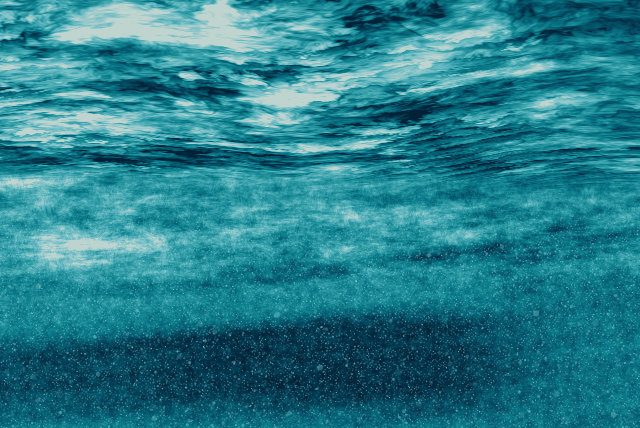
Write a Shadertoy shader that draws this texture.

```glsl
// Underwater view: rippled bright surface above, hazy teal depth with drifting specks below.

const mat2 TURN = mat2(0.8, 0.6, -0.6, 0.8);

float hash(vec2 p) {
    vec3 q = fract(vec3(p.xyx) * 0.1031);
    q += dot(q, q.yzx + 33.33);
    return fract((q.x + q.y) * q.z);
}

// Rotated, self-warping sine octaves, roughly -0.7 to 0.7
float layeredSines(vec2 p, float roughness) {
    float sum = 0.0, amp = 1.0, total = 0.0;
    for (int i = 0; i < 5; i++) {
        p = TURN * p + 1.7;
        p += 0.45 * sin(p.yx * 0.9 + float(i) * 2.1);
        sum += amp * sin(p.x) * cos(p.y);
        total += amp;
        p *= 1.85;
        amp *= roughness;
    }
    return sum / total;
}

// Soft elliptical patch, sheared by slope
float patchAt(vec2 uv, vec2 center, vec2 radius, float slope) {
    vec2 d = uv - center;
    d.y -= slope * d.x;
    d /= radius;
    return exp(-dot(d, d));
}

// Dark to pale water colours
vec3 waterColor(float tone) {
    vec3 ramp[7] = vec3[7](
        vec3(0.00, 0.13, 0.21), vec3(0.01, 0.24, 0.33), vec3(0.02, 0.37, 0.45),
        vec3(0.05, 0.50, 0.55), vec3(0.20, 0.62, 0.66), vec3(0.44, 0.74, 0.77),
        vec3(0.75, 0.83, 0.81));
    float t = clamp(tone, 0.0, 0.999) * 6.0;
    int k = int(t);
    return mix(ramp[k], ramp[k + 1], fract(t));
}

// Large pale openings in the surface
float paleOpenings(vec2 uv) {
    float s = patchAt(uv, vec2(0.65, 0.855), vec2(0.12, 0.050), 0.40);
    s += patchAt(uv, vec2(0.31, 0.925), vec2(0.13, 0.065), -0.05);
    s += patchAt(uv, vec2(0.16, 0.955), vec2(0.07, 0.050), 0.5);
    s += patchAt(uv, vec2(0.04, 0.84), vec2(0.12, 0.032), -0.05);
    s += patchAt(uv, vec2(0.46, 0.785), vec2(0.08, 0.032), 0.2);
    s += patchAt(uv, vec2(0.14, 0.710), vec2(0.16, 0.030), 0.0);
    s += 0.7 * patchAt(uv, vec2(0.49, 0.705), vec2(0.09, 0.018), 0.1);
    s += 0.8 * patchAt(uv, vec2(0.88, 0.762), vec2(0.07, 0.018), 0.2);
    return min(s, 1.0);
}

// Shadowed folds between the openings
float darkFolds(vec2 uv) {
    float s = patchAt(uv, vec2(0.61, 0.945), vec2(0.16, 0.028), 0.25);
    s += patchAt(uv, vec2(0.14, 0.875), vec2(0.15, 0.018), 0.05);
    s += patchAt(uv, vec2(0.24, 0.790), vec2(0.20, 0.022), -0.1);
    s += patchAt(uv, vec2(0.62, 0.735), vec2(0.22, 0.025), 0.25);
    s += patchAt(uv, vec2(0.30, 0.625), vec2(0.42, 0.022), 0.0);
    s += 0.6 * patchAt(uv, vec2(0.95, 0.98), vec2(0.20, 0.050), -0.1);
    return min(s, 1.0);
}

float surfaceTone(vec2 uv, vec2 p) {
    float bend = 0.015 * sin(p.x * 5.0 + 0.6) + 0.05 * smoothstep(0.6, 1.4, p.x);
    float rows = 14.0 * log(max(uv.y - bend - 0.40, 0.08));
    float ripple = layeredSines(vec2(p.x * 8.0, rows), 0.7);
    float fine = layeredSines(vec2(p.x * 22.0 + 4.0, rows * 2.8), 0.75);
    float crease = 1.0 - smoothstep(0.0, 0.15, abs(ripple));
    // Parallel dark wavelets that follow the ripples, in drifting groups
    float wavelet = pow(0.5 + 0.5 * sin(rows * 5.0 + 9.0 * ripple + 4.0 * fine), 2.5);
    wavelet *= smoothstep(-0.25, 0.3, layeredSines(vec2(p.x * 5.0 + 9.0, rows * 0.7), 0.6));
    float pale = paleOpenings(uv);
    float side = smoothstep(0.55, 0.95, uv.x);
    float tone = mix(0.67, 0.54, side) + 0.40 * pale - 0.30 * darkFolds(uv);
    float contrast = (1.0 - 0.5 * pale) * mix(1.0, 0.7, side);
    return tone + contrast * (0.50 * ripple + 0.55 * fine - 0.24 * crease - 0.38 * wavelet);
}

float depthTone(vec2 uv, vec2 p) {
    vec2 flow = vec2(p.x, uv.y - 0.04 * p.x);
    float streaks = layeredSines(flow * vec2(7.0, 30.0), 0.7);
    float wisps = layeredSines(flow * vec2(20.0, 62.0) + 5.0, 0.8);
    float grain = layeredSines(p * 70.0, 0.95);
    float mid = smoothstep(0.28, 0.42, uv.y);
    float tone = mix(0.52, 0.62 - 0.07 * uv.x, mid);
    // Hazy glows and the long rising shadow streak
    tone += 0.17 * patchAt(uv, vec2(0.14, 0.43), vec2(0.20, 0.06), -0.1);
    tone += 0.12 * patchAt(uv, vec2(0.28, 0.53), vec2(0.16, 0.04), 0.0);
    tone += 0.18 * patchAt(uv, vec2(0.71, 0.44), vec2(0.10, 0.028), 0.15);
    float rise = uv.y - 0.31 - 0.21 * uv.x * uv.x - 0.02 * streaks;
    tone -= 0.17 * exp(-pow(rise / 0.016, 2.0)) * smoothstep(0.05, 0.25, uv.x);
    tone -= 0.10 * smoothstep(0.55, 0.9, uv.x) * (1.0 - smoothstep(-0.03, 0.05, rise));
    // Deep band, strongest in the centre
    float edge = 0.22 + 0.06 * smoothstep(0.0, 0.6, uv.x) + 0.02 * streaks;
    float band = (1.0 - smoothstep(edge - 0.05, edge + 0.02, uv.y)) * smoothstep(-0.05, 0.11, uv.y);
    band *= mix(0.75, 1.0, smoothstep(0.05, 0.35, uv.x)) * (1.0 - smoothstep(0.64, 0.92, uv.x));
    tone -= 0.42 * band;
    return tone + streaks * mix(0.07, 0.36, mid) + wisps * mix(0.06, 0.28, mid) + 0.20 * grain;
}

// One jittered disc per cell; only a share of the cells is filled
float specks(vec2 p, float density, float share, float aa) {
    vec2 cell = floor(p * density);
    vec2 jitter = vec2(hash(cell + 3.1), hash(cell + 17.7));
    float size = mix(0.05, 0.16, hash(cell + 41.3)) / density;
    float d = length(p - (cell + 0.2 + 0.6 * jitter) / density);
    float disc = 1.0 - smoothstep(size - aa * 0.5, size + aa, d);
    return disc * step(hash(cell + 71.9), share) * (0.2 + 0.8 * jitter.x * jitter.y);
}

void mainImage(out vec4 fragColor, in vec2 fragCoord) {
    vec2 uv = fragCoord / iResolution.xy;
    vec2 p = fragCoord / iResolution.y;
    float above = smoothstep(0.57, 0.64, uv.y + 0.03 * uv.x);
    vec3 color = waterColor(mix(depthTone(uv, p), surfaceTone(uv, p), above));

    // Drifting specks, from large faint discs to fine bright dust
    float murk = 1.0 - smoothstep(0.42, 0.62, uv.y);
    for (int i = 0; i < 5; i++) {
        float layer = float(i);
        float amount = specks(TURN * p + layer * 5.3, 13.0 * pow(1.9, layer), 0.12 + 0.10 * layer, 1.0 / iResolution.y);
        color = mix(color, vec3(0.55, 0.84, 0.86), amount * murk * (0.25 + 0.16 * layer));
    }
    fragColor = vec4(color, 1.0);
}
```
